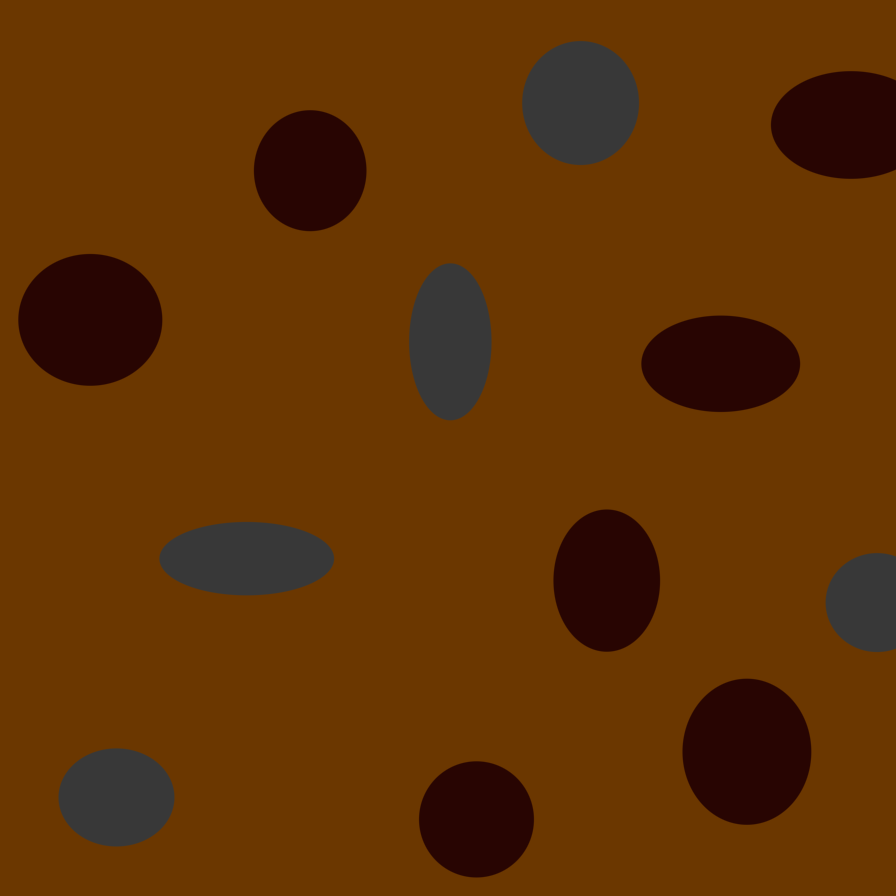
Write a WebGL 1 fragment shader that draws this pattern.

```glsl
precision highp float;
// Scattered flat ellipses, dark maroon and grey, on a plain brown ground.
uniform vec2 u_resolution;

// Approximate signed distance to an axis-aligned ellipse.
float ellipseDistance(vec2 p, vec2 radii) {
  float k = length(p / radii);
  return max(k, 0.5) * (k - 1.0) / max(length(p / (radii * radii)), 1e-3);
}

void main() {
  float side = min(u_resolution.x, u_resolution.y);
  vec2 uv = gl_FragCoord.xy / side;
  float edge = 0.8 / side;

  vec3 brown = vec3(0.42, 0.216, 0.0);
  vec3 maroon = vec3(0.157, 0.02, 0.008);
  vec3 grey = vec3(0.22);
  vec3 color = brown;

  // Four staggered rows of three spots
  for (int i = 0; i < 12; i++) {
    float n = float(i);
    float row = floor((n + 0.5) / 3.0);
    float column = n - 3.0 * row;

    // Jittered centre; odd rows shift right, past the border
    vec2 jitter = fract(n * vec2(0.618, 0.755) + vec2(0.3, 0.4));
    vec2 center = vec2(0.15 + 0.34 * column + 0.16 * mod(row, 2.0), 0.12 + 0.24 * row);
    center += 0.1 * (jitter - 0.5);

    // Mostly round, with a few strongly stretched spots
    float t = sin(n * 2.4 + 0.8);
    float stretch = exp(0.09 * t + 0.38 * t * pow(t * t, 4.0));
    float isGrey = 1.0 - step(4.5, mod(n * 5.0 + 1.0, 12.0));
    float size = mix(0.062, 0.078, jitter.y) * mix(1.0, 0.87, isGrey);
    vec2 radii = size * vec2(stretch, 1.0 / stretch);

    float d = ellipseDistance(uv - center, radii);
    color = mix(color, mix(maroon, grey, isGrey), 1.0 - smoothstep(-edge, edge, d));
  }

  gl_FragColor = vec4(color, 1.0);
}
```
